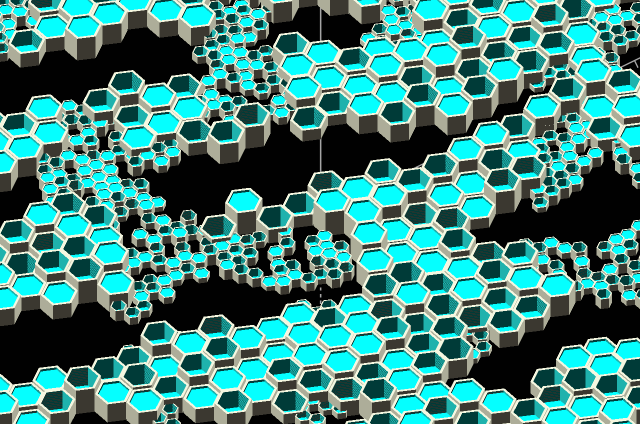
Give the GLSL for this pattern, as a Shadertoy shader.

```glsl
// Tilted field of hollow hexagonal columns, some brimming with cyan water.
// Each sample ray is cut exactly against nearby prisms of a large and a small
// lattice; wavy valleys of bare black ground separate the clusters.

const float SQUASH = 0.72;   // vertical foreshortening of the ground
const float RISE = 0.69;     // screen height of one unit of elevation
const float TOP = 1.02;      // elevation of the tallest column
const mat2 LATTICE = mat2(0.766, 0.643, 0.940, -0.342);

float hash(vec2 p) {
    return fract(sin(dot(p, vec2(127.1, 311.7))) * 43758.5453);
}

float noise(vec2 p) {
    vec2 i = floor(p), f = fract(p);
    f = f * f * (3.0 - 2.0 * f);
    return mix(mix(hash(i), hash(i + vec2(1, 0)), f.x),
               mix(hash(i + vec2(0, 1)), hash(i + vec2(1, 1)), f.x), f.y);
}

// High inside the diagonal valleys, low on the clusters
float valley(vec2 q) {
    float across = q.y - 0.14 * q.x - 1.6 * smoothstep(12.0, 18.0, q.x);
    return 0.8 * cos(6.2832 * (across - 6.2) / 3.9)
         + 2.2 * (noise(q * 0.5 + 17.0) - 0.5);
}

bool columnExists(vec2 q, vec2 id, bool isSmall) {
    float patches = noise(q * 0.42 + 53.0);
    if (isSmall) return patches > 0.66 && valley(q) < 0.6 && hash(id + 3.7) < 0.72;
    return patches < 0.73 && valley(q) < 0.35;
}

// Entry and exit depth (xy) of the view ray in a hexagon, with face numbers (zw)
vec4 cutHexagon(vec2 o, float apothem) {
    vec4 cut = vec4(-99.0, 99.0, 0.0, 0.0);
    for (int k = 0; k < 3; k++) {
        float a = radians(40.0 - 60.0 * float(k));
        vec2 n = vec2(cos(a), sin(a));
        float slope = n.y * RISE / SQUASH;
        float middle = -dot(n, o) / slope, reach = apothem / abs(slope);
        if (middle - reach > cut.x) cut.xz = vec2(middle - reach, float(k));
        if (middle + reach < cut.y) cut.yw = vec2(middle + reach, float(k));
    }
    return cut;
}

// Inner wall or water seen through the open top
vec3 interior(vec4 cut, float lid, vec2 id) {
    bool full = hash(id + 9.1) < 0.46;
    float level = lid + (full ? 0.09 : 0.6 + 0.3 * hash(id + 5.3));
    if (cut.y > level) return vec3(0.02, 1.0, 1.0);
    vec3 dark = vec3(0.0, 0.23, 0.22);
    float grain = step(0.72, fract(cut.y * 14.0));
    if (cut.w < 0.5) {
        return mix(vec3(0.12, 0.70, 0.68), dark, grain * step(0.6, hash(id + 2.2)));
    }
    return mix(dark, vec3(0.24, 0.19, 0.16), grain * step(0.75, hash(id + 6.4)));
}

void drawColumns(vec2 p, float size, bool isSmall, inout float nearest, inout vec3 color) {
    p /= size;
    vec2 start = vec2(p.x, (p.y - TOP * RISE) / SQUASH);
    vec2 base = round(inverse(LATTICE) * (start + vec2(0.0, 0.49)));
    for (int j = -2; j <= 2; j++)
    for (int i = -2; i <= 2; i++) {
        vec2 id = base + vec2(i, j);
        vec2 center = LATTICE * id;
        if (!columnExists(center * vec2(1.0, SQUASH) * size, id, isSmall)) continue;
        float lid = TOP - (0.42 + 0.6 * hash(id + 1.3));
        vec4 outer = cutHexagon(start - center, 0.49);
        float hit = max(outer.x, lid);
        float elevation = (TOP - hit) * size;
        if (hit > outer.y || elevation < nearest) continue;
        nearest = elevation;
        if (outer.x > lid) {
            // Outer wall: shaded front, lit flanks
            color = outer.z > 1.5 ? vec3(0.23, 0.22, 0.19) : vec3(0.68, 0.68, 0.60);
        } else {
            vec4 inner = cutHexagon(start - center, 0.415);
            bool open = inner.x < lid && inner.y > lid;
            color = open ? interior(inner, lid, id) : vec3(0.96, 0.97, 0.88);
        }
    }
}

// Thin construction lines on the bare ground
vec3 ground(vec2 p) {
    vec2 q = p - vec2(9.62, 6.3);
    float dots = q.y > 0.0 ? 1.0 : step(0.5, fract(q.y * 5.0));
    float upright = dots * smoothstep(0.035, 0.01, abs(q.x));
    float along = dot(q, vec2(0.9, 0.44)), side = dot(q, vec2(-0.44, 0.9));
    float ray = step(0.0, along) * smoothstep(0.03, 0.01, abs(side));
    float tick = smoothstep(0.03, 0.01, abs(fract(along) - 0.5))
               * step(0.0, along) * step(abs(side + 0.12), 0.12);
    return vec3(0.005) + 0.65 * max(upright, max(ray, tick));
}

vec3 scene(vec2 p) {
    vec3 color = ground(p);
    float nearest = 0.0;
    drawColumns(p, 1.0, false, nearest, color);
    drawColumns(p, 0.45, true, nearest, color);
    return color;
}

void mainImage(out vec4 fragColor, in vec2 fragCoord) {
    // Four samples per pixel smooth the edges
    vec3 sum = vec3(0.0);
    for (int s = 0; s < 4; s++) {
        vec2 offset = vec2(s & 1, s >> 1) * 0.5 - 0.25;
        sum += scene((fragCoord + offset) / iResolution.x * 19.2);
    }
    fragColor = vec4(sum * 0.25, 1.0);
}
```
